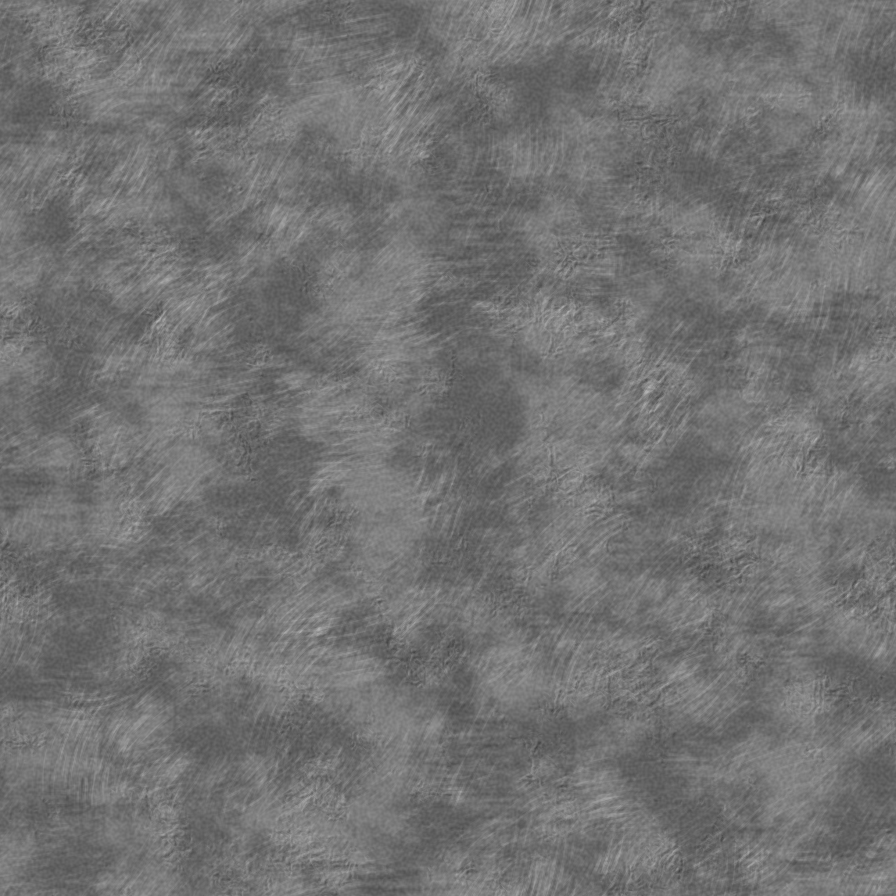
This texture is drawn by a three.js fragment shader. Its source:

```glsl
// Worn grey plaster: cloudy mottling with ragged edges, overlaid by curved
// bristle scratches, embossed crinkles, horizontal scuffs and fine grain.
// All layers use gradient noise or jittered cells that wrap at the borders.
varying vec2 vUv;

float hash(vec2 p) {
  vec3 q = fract(vec3(p.xyx) * 0.1031);
  q += dot(q, q.yzx + 33.33);
  return fract((q.x + q.y) * q.z);
}

vec2 wrapCell(vec2 cell, vec2 period) {
  return floor(mod(cell + 0.5, period));
}

float cornerSlope(vec2 cell, vec2 offset, vec2 period) {
  float angle = 6.28318 * hash(wrapCell(cell, period) + 11.0);
  return dot(vec2(cos(angle), sin(angle)), offset);
}

// Gradient noise repeating after a whole number of lattice cells
float noise(vec2 p, vec2 period) {
  vec2 i = floor(p), f = p - i;
  vec2 s = f * f * f * (f * (f * 6.0 - 15.0) + 10.0);
  vec2 e = vec2(1.0, 0.0);
  float low = mix(cornerSlope(i, f, period), cornerSlope(i + e, f - e, period), s.x);
  float high = mix(cornerSlope(i + e.yx, f - e.yx, period),
                   cornerSlope(i + 1.0, f - 1.0, period), s.x);
  return mix(low, high, s.y);
}

float clouds(vec2 uv, vec2 period, float gain) {
  float sum = 0.0, amp = 1.0;
  for (int i = 0; i < 5; i++) {
    sum += amp * noise(uv * period + 3.7 * float(i + 1), period);
    period *= 2.0;
    amp *= gain;
  }
  return sum;
}

// Patches of bent parallel bristle marks, each with its own direction
float scratches(vec2 uv, float cells, float bristles) {
  vec2 g = uv * cells;
  float sum = 0.0;
  for (int y = -1; y <= 1; y++) {
    for (int x = -1; x <= 1; x++) {
      vec2 cell = floor(g) + vec2(float(x), float(y));
      vec2 id = wrapCell(cell, vec2(cells));
      vec2 rnd = vec2(hash(id + 3.0), hash(id + 57.0));
      float angle = mix(0.05, 1.35, hash(id + 91.0));
      float c = cos(angle), s = sin(angle);
      vec2 d = g - cell - rnd;
      vec2 q = vec2(c * d.x + s * d.y, c * d.y - s * d.x);
      float mask = 1.0 - smoothstep(0.35, 1.0, length(q * vec2(1.0, 1.4)));
      q.y += (rnd.x - 0.5) * 0.9 * q.x * q.x;
      float n = noise(q * vec2(2.6, bristles) + id * 17.0, vec2(1024.0));
      sum += mask * (smoothstep(0.1, 0.36, n) - 0.7 * smoothstep(0.1, 0.36, -n));
    }
  }
  return sum;
}

// Folded noise whose creases form thin winding ridges
float crinkle(vec2 uv) {
  vec2 bend = vec2(noise(uv * 50.0 + 0.3, vec2(50.0)), noise(uv * 50.0 + 7.6, vec2(50.0)));
  float coarse = abs(noise(uv * 110.0 + 1.2 * bend, vec2(110.0)));
  return coarse + 0.5 * abs(noise(uv * 190.0 + 0.7, vec2(190.0)));
}

void main() {
  vec2 uv = vUv;

  // Scratches also roughen the borders of the cloudy patches
  float marks = scratches(uv, 9.0, 27.0) + 0.8 * scratches(uv + 0.37, 14.0, 16.0);
  float mottling = clouds(uv, vec2(9.0, 11.0), 0.72);
  mottling += 0.12 * cos(6.28318 * (4.0 * uv.x - 0.57));
  float light = smoothstep(-0.72, 0.72, mottling + 0.1 * marks);
  float grey = mix(0.372, 0.510, light);

  // Bristle marks, strongest on the pale patches
  float markArea = smoothstep(-0.3, 0.3, clouds(uv + 0.21, vec2(8.0), 0.5));
  grey += marks * mix(0.022, 0.056, light) * mix(0.45, 1.0, markArea);

  // Crinkles lit from the upper left, in scattered clusters
  float cluster = smoothstep(0.0, 0.45, clouds(uv + 0.63, vec2(11.0, 10.0), 0.7));
  float height = crinkle(uv);
  float relief = height - crinkle(uv + vec2(-0.0017, 0.0017));
  float ridge = 1.0 - smoothstep(0.03, 0.2, height);
  grey += cluster * (0.2 * relief + 0.055 * ridge);

  // Horizontal scuffs
  float scuff = noise(uv * vec2(16.0, 150.0) + 0.4, vec2(16.0, 150.0));
  float scuffArea = smoothstep(-0.05, 0.4, noise(uv * vec2(6.0, 14.0) + 2.3, vec2(6.0, 14.0)));
  grey += 0.08 * scuff * scuffArea;

  // Fine grain
  grey += 0.065 * noise(uv * 250.0 + 0.5, vec2(250.0));

  gl_FragColor = vec4(vec3(grey), 1.0);
}
```
